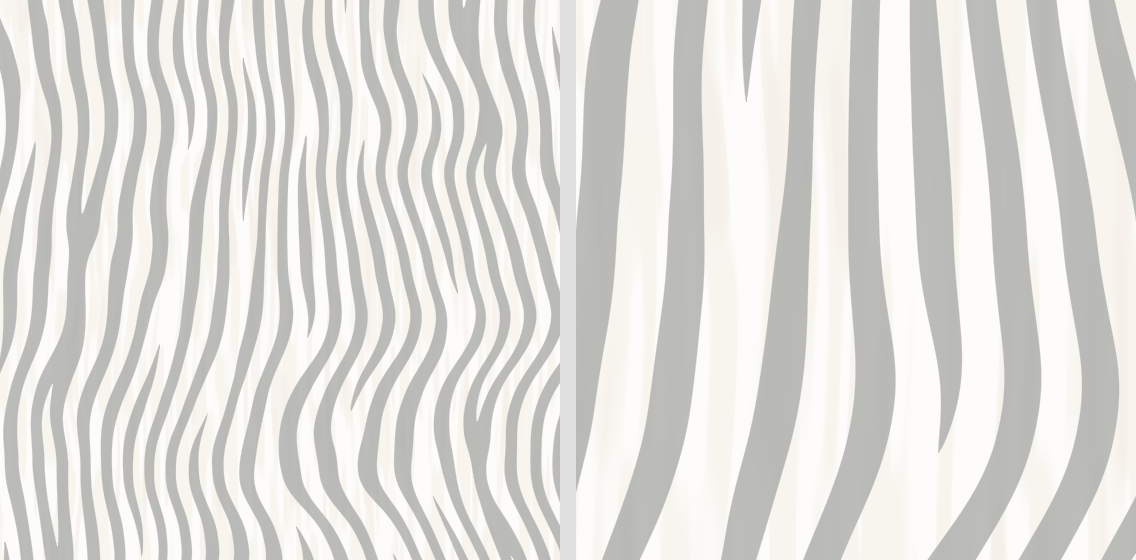
Left: the whole. Right: its middle third, enlarged.
Write a WebGL 1 fragment shader that draws this pattern.

```glsl
precision highp float;
// Grey zebra stripes with tapered tips over pale vertical wood fibres.

uniform vec2 u_resolution;

#define STRIPES 16.0      // base stripes across the canvas
#define GREY_WIDTH 0.475  // grey part of each stripe period
#define MEANDER 0.12      // sideways sway of the stripes
#define TIP_CELL 0.70     // height of one cell holding an extra stripe
#define TIP_SPREAD 0.40   // larger values give longer tapers
#define TIP_SHARP 0.13    // narrowing of the stripe at its tip
#define GREY_TIPS 0.65    // share of extra stripes that are grey
#define FIBRES 125.0      // fine fibres across the canvas

const float PI = 3.14159265;
const vec3 GREY = vec3(0.73, 0.732, 0.72);
const vec3 CREAM = vec3(0.97, 0.96, 0.935);
const vec3 WHITE = vec3(0.992, 0.987, 0.98);
const vec3 BEIGE = vec3(0.955, 0.93, 0.90);

float hash(vec2 p) {
  vec3 q = fract(p.xyx * 0.1031);
  q += dot(q, q.yzx + 33.33);
  return fract((q.x + q.y) * q.z);
}

float noise(vec2 p) {
  vec2 cell = floor(p);
  vec2 f = fract(p);
  f = f * f * f * (f * (f * 6.0 - 15.0) + 10.0);
  float low = mix(hash(cell), hash(cell + vec2(1.0, 0.0)), f.x);
  float high = mix(hash(cell + vec2(0.0, 1.0)), hash(cell + 1.0), f.x);
  return mix(low, high, f.y);
}

float meander(vec2 uv) {
  float sway = noise(uv * vec2(2.2, 3.6) + 11.3) - 0.5;
  float ripple = noise(uv * vec2(4.0, 8.0) + 37.7) - 0.5;
  return MEANDER * (sway + 0.25 * ripple);
}

// Positive inside grey stripes, negative between them.
float stripeField(vec2 uv) {
  float phase = STRIPES * (uv.x + meander(uv));
  float nearest = floor(phase * 0.5 + 0.5);
  float shift = 0.0;
  float width = GREY_WIDTH + 0.12 * (noise(uv * vec2(7.0, 4.0) + 71.0) - 0.5);

  // Each column squeezes in an extra stripe between two phase dislocations.
  for (int i = -1; i <= 1; i++) {
    float column = nearest + float(i);
    float isGrey = step(hash(vec2(column, 7.0)), GREY_TIPS);
    float x = phase - 2.0 * column - 0.5 * isGrey;
    float row = uv.y / TIP_CELL + hash(vec2(column, 3.0));
    float y = abs(fract(row) - 0.5) * TIP_CELL;
    float reach = TIP_CELL * mix(0.20, 0.36, hash(vec2(column, floor(row) + 19.0)));

    float inside = reach - y;
    float ramp = inside * (1.0 + 100.0 * inside * inside);
    float insertion = 1.0 - atan(TIP_SPREAD * abs(x) + 1e-6, ramp) / PI;
    insertion *= max(0.0, 1.0 - abs(x) / 1.5);
    insertion *= smoothstep(0.0, 0.08, 0.5 * TIP_CELL - y);

    shift -= (x < 0.0 ? -0.5 : 0.5) * insertion;
    float tip = exp(-2.0 * x * x - 280.0 * inside * inside);
    width += (1.0 - 2.0 * isGrey) * TIP_SHARP * tip;
  }
  return 0.5 * width - abs(fract(phase + shift + 0.5) - 0.5);
}

void main() {
  float pixel = 1.0 / u_resolution.y;
  vec2 uv = gl_FragCoord.xy * pixel;

  // Stripe coverage, smoothed over about one pixel by the local slope.
  float field = stripeField(uv);
  vec2 slope = vec2(stripeField(uv + vec2(pixel, 0.0)),
                    stripeField(uv + vec2(0.0, pixel))) - field;
  float grey = clamp(0.5 + field / (1.2 * length(slope) + 1e-5), 0.0, 1.0);

  // Long, slightly bent fibres.
  vec2 bent = uv + vec2(0.016 * noise(uv * vec2(7.0, 6.0)), 0.0);
  float fine = noise(bent * vec2(FIBRES, 9.0));
  float broad = noise(bent * vec2(0.45 * FIBRES, 5.0) + 53.0);
  float grain = mix(fine, broad, 0.4);
  float streak = noise(bent * vec2(0.8 * FIBRES, 7.0) + 91.0);

  vec3 ground = mix(CREAM, WHITE, smoothstep(0.40, 0.58, grain));
  ground = mix(ground, BEIGE, 0.6 * smoothstep(0.72, 0.90, streak));
  vec3 stripe = GREY + 0.025 * (grain - 0.5);
  gl_FragColor = vec4(mix(ground, stripe, grey), 1.0);
}
```
